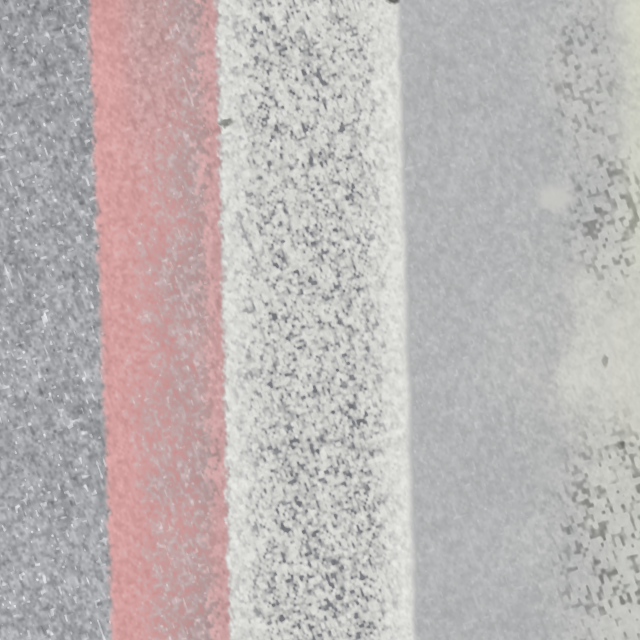
A Shadertoy shader for this texture:

```glsl
float hash(vec2 p) {
    vec3 q = fract(vec3(p.xyx) * 0.1031);
    q += dot(q, q.yzx + 33.33);
    return fract((q.x + q.y) * q.z);
}

float noise(vec2 p) {
    vec2 i = floor(p), f = fract(p);
    f = f * f * (3.0 - 2.0 * f);
    return mix(mix(hash(i), hash(i + vec2(1, 0)), f.x),
               mix(hash(i + vec2(0, 1)), hash(i + vec2(1, 1)), f.x), f.y);
}

float fbm(vec2 p) {
    float sum = 0.0, amp = 0.53;
    for (int i = 0; i < 4; i++) {
        sum += amp * noise(p);
        p = mat2(1.6, 1.2, -1.2, 1.6) * p + 17.3;
        amp *= 0.5;
    }
    return sum;
}

// Soft elliptical spot, 1 at its centre
float spot(vec2 p, vec2 centre, vec2 radius) {
    return 1.0 - smoothstep(0.4, 1.3, length((p - centre) / radius));
}

// Coverage between two slanted edges
float band(float x, float left, float right, float soft) {
    return smoothstep(left - soft, left + soft, x)
         * (1.0 - smoothstep(right - soft, right + soft, x));
}

void mainImage(out vec4 fragColor, in vec2 fragCoord) {
    vec2 uv = fragCoord / iResolution.xy;
    float down = 1.0 - uv.y;

    // Grain leans slightly across the road
    vec2 g = vec2(uv.x + 0.35 * uv.y, uv.y - 0.3 * uv.x);
    float coarse = noise(g * vec2(120, 95) + 7.0);
    float fine = noise(g * vec2(230, 180) + 31.0);
    float grain = 0.5 * coarse + 0.5 * fine - 0.5;
    float cloud = fbm(uv * vec2(9, 7) + 3.0) - 0.5;

    // Stripe edges, roughened by the grain
    float x = uv.x + 0.009 * grain + 0.004 * (noise(uv * 40.0) - 0.5);
    float redLeft = 0.139 + 0.037 * down;
    float redRight = 0.338 + 0.023 * down;
    float whiteRight = 0.622 + 0.026 * down;

    // Asphalt: coarse and darker at left, smooth and paler at right
    float rightSide = smoothstep(0.4, 0.6, uv.x);
    vec3 leftTone = vec3(0.615, 0.62, 0.632) + 0.035 * smoothstep(0.1, 0.9, down);
    vec3 color = mix(leftTone, vec3(0.70, 0.705, 0.708), rightSide);
    color += grain * mix(0.28, 0.10, rightSide) + cloud * mix(0.07, 0.04, rightSide);
    float glint = smoothstep(0.74, 0.97, noise(g * vec2(165, 130) + 59.0));
    color += glint * mix(0.17, 0.035, rightSide);
    color -= 0.08 * (1.0 - rightSide) * smoothstep(0.7, 0.97, noise(g * vec2(140, 110) + 211.0));

    // Pale concrete along the right side
    float shore = 0.91 - 0.055 * exp(-pow((uv.y - 0.38) / 0.2, 2.0));
    float concrete = smoothstep(-0.085, 0.085, uv.x - shore + 0.2 * cloud + 0.05 * grain);
    vec3 concreteTone = mix(vec3(0.76, 0.765, 0.75), vec3(0.805, 0.805, 0.78),
                            spot(uv + 0.05 * cloud, vec2(0.93, 0.38), vec2(0.08, 0.22)));
    concreteTone = mix(concreteTone, vec3(0.82, 0.825, 0.77), smoothstep(0.95, 1.0, uv.x) * uv.y);
    color = mix(color, concreteTone + 0.07 * grain + 0.04 * cloud, concrete);

    // Pits and dirt gathered in the concrete
    float dirt = spot(uv, vec2(0.97, 0.15), vec2(0.11, 0.2))
               + 0.8 * spot(uv, vec2(0.96, 0.66), vec2(0.08, 0.13))
               + 0.6 * spot(uv, vec2(0.91, 0.88), vec2(0.06, 0.13));
    float pits = smoothstep(0.48, 0.85, 0.65 * noise(g * vec2(150, 120) + 83.0) + 0.35 * fbm(uv * 45.0));
    color -= 0.25 * min(dirt, 1.0) * pits;
    color = mix(color, vec3(0.79, 0.79, 0.775),
                0.8 * spot(uv + 0.03 * cloud + 0.006 * grain, vec2(0.866, 0.69), vec2(0.032, 0.022)));
    color -= 0.12 * spot(uv, vec2(0.874, 0.861), vec2(0.009, 0.01));
    color -= 0.16 * spot(uv + 0.006 * grain, vec2(0.945, 0.435), vec2(0.006, 0.01));
    color -= 0.22 * spot(uv + 0.006 * grain, vec2(0.971, 0.305), vec2(0.009, 0.007));

    // Red stripe: fuller at left, worn to rosy grey at right with a thin red rim
    float t = (x - redLeft) / (redRight - redLeft);
    float wear = smoothstep(0.25, 0.8, t + 0.75 * cloud + 0.7 * grain);
    wear = max(wear, 0.6 * smoothstep(0.6, 1.0, uv.y) * smoothstep(0.15, 0.4, t));
    wear *= 1.0 - 0.65 * band(t + 0.2 * grain, 0.86, 1.05, 0.06);
    vec3 solidRed = vec3(0.835, 0.632, 0.628) + 0.13 * grain;
    vec3 wornRed = vec3(0.715, 0.63, 0.632) + 0.22 * grain + 0.09 * glint;
    color = mix(color, mix(solidRed, wornRed, wear), band(x, redLeft, redRight, 0.007));

    // White stripe: softly speckled across the middle, cleaner at both margins
    float w = (x - redRight) / (whiteRight - redRight);
    float speckled = smoothstep(-0.05, 0.3, w) * (1.0 - smoothstep(0.72, 0.96, w));
    float speck = 0.5 * noise(g * vec2(135, 110) + 101.0) + 0.5 * noise(g * vec2(240, 190) + 5.0);
    speck += 0.1 * cloud + 0.04 * down * speckled;
    float soft = smoothstep(0.32, 0.86, speck);
    float deep = smoothstep(0.64, 0.90, speck);
    vec3 white = vec3(0.87, 0.873, 0.855) - 0.035 * speckled + 0.12 * grain;
    white -= vec3(0.20, 0.20, 0.18) * soft * (0.2 + 0.8 * speckled);
    white -= vec3(0.16, 0.16, 0.14) * deep * speckled;
    color = mix(color, white, band(x, redRight, whiteRight, 0.006));

    // Dark chips on the stripe edges
    color -= 0.28 * spot(uv + 0.012 * grain, vec2(0.353, 0.809), vec2(0.011, 0.007));
    color -= 0.45 * spot(uv + 0.006 * grain, vec2(0.614, 1.0), vec2(0.011, 0.007));

    fragColor = vec4(clamp(color, 0.0, 1.0), 1.0);
}
```
